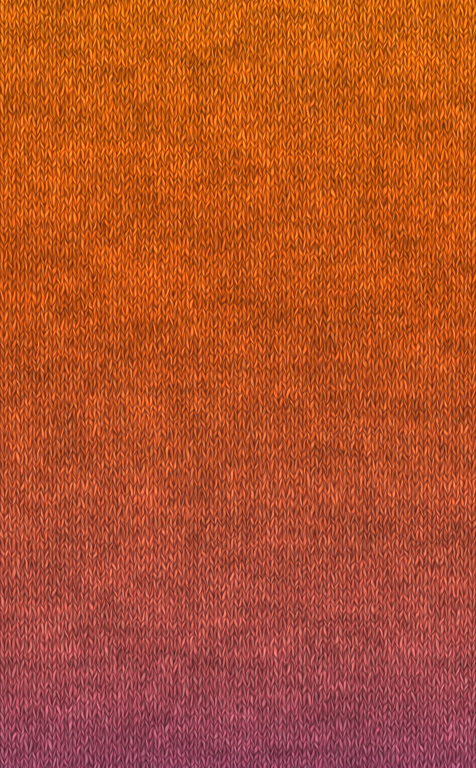
Reproduce this texture procedurally as a Shadertoy shader.

```glsl
const vec2 STITCHES = vec2(59.0, 86.0);   // columns and rows across the canvas
const float LEG_RISE = 1.05;              // rows climbed by each leg of a V
const float WOBBLE = 0.30;                // irregularity of the yarn path
const vec3 SHADOW = vec3(0.69, 0.51, 0.56);
const vec3 LIGHT = vec3(1.17, 1.30, 1.30);
const float STITCH_VARIATION = 0.16;
const float FIBRE_STRENGTH = 0.30;
const float STREAK_STRENGTH = 0.15;
const float CLOUD_STRENGTH = 0.11;
const vec3 SHEEN = vec3(0.07, 0.09, 0.08);
const int SAMPLES = 3;                    // antialiasing grid per axis

// Dye colours, evenly spaced from bottom to top
const int DYE_COUNT = 6;
const vec3 DYES[DYE_COUNT] = vec3[DYE_COUNT](
    vec3(0.56, 0.26, 0.36), vec3(0.68, 0.30, 0.26), vec3(0.72, 0.31, 0.16),
    vec3(0.76, 0.32, 0.08), vec3(0.79, 0.35, 0.06), vec3(0.81, 0.39, 0.05));

float hash(vec2 p) {
    vec3 q = fract(vec3(p.xyx) * 0.1031);
    q += dot(q, q.yzx + 33.33);
    return fract((q.x + q.y) * q.z);
}

vec2 gradientAt(vec2 cell) {
    float angle = 6.2832 * hash(cell);
    return vec2(cos(angle), sin(angle));
}

float gradientNoise(vec2 p) {
    vec2 i = floor(p), f = p - i;
    vec2 w = f * f * f * (f * (f * 6.0 - 15.0) + 10.0);
    vec2 e = vec2(1.0, 0.0);
    float low = mix(dot(gradientAt(i), f),
                    dot(gradientAt(i + e.xy), f - e.xy), w.x);
    float high = mix(dot(gradientAt(i + e.yx), f - e.yx),
                     dot(gradientAt(i + e.xx), f - e.xx), w.x);
    return mix(low, high, w.y);
}

vec3 dyeColour(float height) {
    float t = clamp(height, 0.0, 1.0) * float(DYE_COUNT - 1);
    int i = min(int(t), DYE_COUNT - 2);
    return mix(DYES[i], DYES[i + 1], t - float(i));
}

vec3 knit(vec2 uv) {
    vec2 grid = uv * STITCHES;

    // Uneven yarn path
    grid += WOBBLE * vec2(0.8 * gradientNoise(grid * 0.9 + 7.0),
                          1.7 * gradientNoise(grid * 0.8 + 51.0));
    grid.y += 1.2 * gradientNoise(uv * vec2(5.0, 8.0) + 91.0);

    // Mirrored legs: along runs from the V's centre to its outer edge
    float side = fract(grid.x) - 0.5;
    float along = abs(side) * 2.0;
    float halfColumn = floor(grid.x) * 2.0 + step(0.0, side);
    float climb = grid.y - along * LEG_RISE + 0.25 * hash(vec2(halfColumn, 5.0));
    vec2 leg = vec2(halfColumn, floor(climb));
    float across = fract(climb) * 2.0 - 1.0;

    // Rounded strand of varying thickness with dark gaps around it
    float ends = 2.0 * along - 1.0;
    float thinness = mix(0.72, 1.0, hash(leg + 41.0));
    float distanceToCore = length(vec2(ends * 0.88, across * thinness));
    float body = 1.0 - smoothstep(0.25, 1.2, distanceToCore);

    // Fibres follow the leg; streaks follow the rows
    float fibre = gradientNoise(vec2(grid.x * 3.0, climb * 2.6))
                + 0.7 * gradientNoise(vec2(grid.x * 5.0, grid.y * 2.0) + 63.0);
    float tone = (hash(leg + 19.0) - 0.5) * STITCH_VARIATION;
    tone += FIBRE_STRENGTH * fibre;
    tone += STREAK_STRENGTH * gradientNoise(uv * vec2(11.0, 70.0) + 3.0);
    tone += CLOUD_STRENGTH * gradientNoise(uv * vec2(5.0, 18.0) + 29.0);

    vec3 shade = mix(SHADOW, LIGHT, body) * (1.0 + tone);
    float glint = body * body * smoothstep(0.4, 1.0, hash(leg + 83.0));
    return dyeColour(uv.y) * shade + SHEEN * glint;
}

void mainImage(out vec4 fragColor, in vec2 fragCoord) {
    vec3 sum = vec3(0.0);
    for (int y = 0; y < SAMPLES; y++) {
        for (int x = 0; x < SAMPLES; x++) {
            vec2 offset = (vec2(x, y) + 0.5) / float(SAMPLES) - 0.5;
            sum += knit((fragCoord + offset) / iResolution.xy);
        }
    }
    fragColor = vec4(clamp(sum / float(SAMPLES * SAMPLES), 0.0, 1.0), 1.0);
}
```
